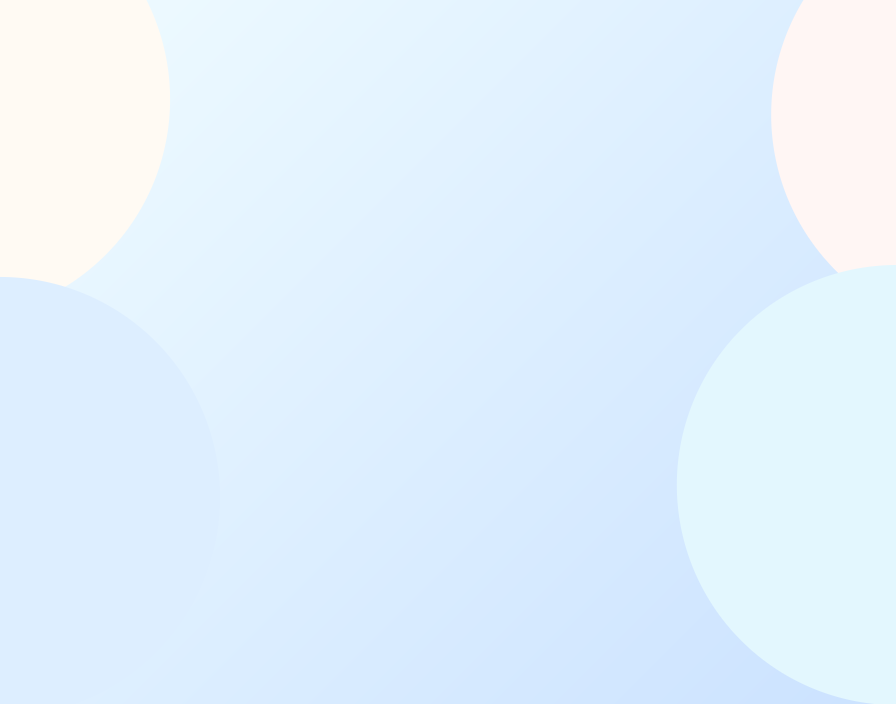
Give the GLSL for this background, as a WebGL 2 fragment shader.

```glsl
#version 300 es
precision highp float;
// A pale diagonal sky gradient framed by four large pastel discs.
// The discs are distance functions in units of the canvas height,
// layered in order, so the lower pair overlaps the upper pair.

uniform vec2 u_resolution;
out vec4 fragColor;

// Background gradient, from upper left to lower right
const vec3 SKY_LIGHT = vec3(0.941, 0.988, 1.0);
const vec3 SKY_DEEP = vec3(0.796, 0.886, 1.0);

// Discs: upper left, upper right, lower left, lower right
const int DISC_COUNT = 4;
const float DISC_RADIUS = 0.3126;
const vec2 DISC_CENTER[DISC_COUNT] = vec2[](
    vec2(-0.071, 0.859), vec2(1.408, 0.837),
    vec2(0.0, 0.294), vec2(1.274, 0.311));
const vec3 DISC_COLOR[DISC_COUNT] = vec3[](
    vec3(1.0, 0.980, 0.953), vec3(1.0, 0.963, 0.957),
    vec3(0.867, 0.933, 1.0), vec3(0.890, 0.969, 0.996));

// Signed distance to a circle
float circleDistance(vec2 p, vec2 center, float radius) {
    return length(p - center) - radius;
}

// Linear gradient at 45 degrees, spanning corner to corner
vec3 skyGradient(vec2 p, float aspect) {
    float t = (p.x + 1.0 - p.y) / (aspect + 1.0);
    return mix(SKY_LIGHT, SKY_DEEP, clamp(t, 0.0, 1.0));
}

void main() {
    vec2 p = gl_FragCoord.xy / u_resolution.y;
    float aspect = u_resolution.x / u_resolution.y;
    float pixel = 1.0 / u_resolution.y;

    vec3 color = skyGradient(p, aspect);

    // Layer the discs with one pixel of edge smoothing
    for (int i = 0; i < DISC_COUNT; i++) {
        float d = circleDistance(p, DISC_CENTER[i], DISC_RADIUS);
        float coverage = clamp(0.5 - d / pixel, 0.0, 1.0);
        color = mix(color, DISC_COLOR[i], coverage);
    }

    fragColor = vec4(color, 1.0);
}
```
